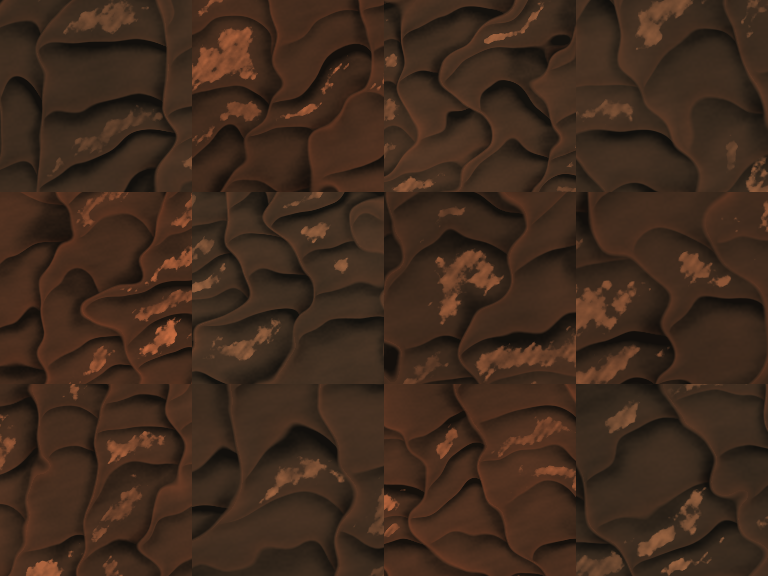
A WebGL 1 fragment shader for this texture:

```glsl
precision highp float;
// Aerial mosaic of dark brown dunes: square tiles, each cut from its own dune field.
// Warped columns split into tilted rows give sharp crests with shadow on one side and
// a thin lit rim on the other; ragged orange bedrock shows in some of the hollows.
uniform vec2 u_resolution;

const float TILES_HIGH = 3.0;
const float COLUMNS = 2.0;          // long crests per tile
const float ROWS = 3.5;             // cross crests per tile
const float ROW_TILT = 0.22;
const float ROW_ARCH = 1.0;
const float SHADOW_DEPTH = 0.8;
const float RIM_LIGHT = 0.26;
const float ROCK_CHANCE = 0.5;
const vec2 ROCK_SIZE = vec2(0.125, 0.055);
const float ROCK_TURN = 0.35;

const vec3 SHADOW = vec3(0.075, 0.06, 0.045);
const vec3 SAND = vec3(0.225, 0.157, 0.108);
const vec3 LIT_SAND = vec3(0.325, 0.208, 0.14);
const vec3 RIM_TINT = vec3(0.06, 0.012, 0.0);
const vec3 ROCK_DULL = vec3(0.35, 0.22, 0.145);
const vec3 ROCK_BRIGHT = vec3(0.72, 0.42, 0.26);

float hash(vec2 p) {
  return fract(sin(dot(p, vec2(127.1, 311.7))) * 43758.5453);
}

float noise(vec2 p) {
  vec2 i = floor(p), f = fract(p);
  f = f * f * (3.0 - 2.0 * f);
  return mix(mix(hash(i), hash(i + vec2(1.0, 0.0)), f.x),
             mix(hash(i + vec2(0.0, 1.0)), hash(i + 1.0), f.x), f.y);
}

float fbm(vec2 p) {
  float sum = 0.0, amp = 0.5;
  for (int i = 0; i < 4; i++) {
    sum += amp * noise(p);
    p = p * 2.03 + 7.3;
    amp *= 0.5;
  }
  return sum / 0.9375;
}

vec2 rotate(vec2 p, float a) {
  float c = cos(a), s = sin(a);
  return vec2(c * p.x + s * p.y, c * p.y - s * p.x);
}

// Shadow that deepens towards a crest at f = 1 and stops there
float lee(float f, float start) {
  float depth = smoothstep(start, 0.95, f);
  return depth * depth * (1.0 - smoothstep(0.95, 1.0, f));
}

// Thin light line that starts on the crest and fades behind it
float rim(float f, float falloff) {
  return max(exp(-f * falloff), smoothstep(0.95, 1.0, f));
}

// Fades to zero at both ends of a cell
float inside(float f, float edge) {
  return smoothstep(0.0, edge, f) * (1.0 - smoothstep(1.0 - edge, 1.0, f));
}

// Ragged, streaked bedrock: x is coverage, y is brightness
vec2 bedrock(vec2 cell, vec2 id, vec2 pos) {
  float pick = hash(id + 3.7);
  vec2 centre = vec2(0.38 + 0.24 * hash(id + 5.1), 0.36 + 0.14 * hash(id + 8.3));
  vec2 d = rotate((cell - centre) / vec2(COLUMNS, ROWS), ROCK_TURN);
  float size = mix(0.65, 1.25, hash(id + 11.9));
  float reach = 1.0 - length(d / (ROCK_SIZE * size));
  float ragged = fbm(pos * 17.0) - 0.5;
  float streak = noise(rotate(pos, 0.9) * vec2(22.0, 58.0)) - 0.5;
  float cover = smoothstep(-0.12, 0.3, reach + 2.2 * ragged + 0.7 * streak);
  cover *= step(pick, ROCK_CHANCE) * inside(cell.x, 0.12) * inside(cell.y, 0.12);
  float glow = 0.15 + 0.6 * hash(id + 21.3) + 0.9 * ragged + 0.55 * streak;
  return vec2(cover * mix(0.6, 0.95, hash(id + 17.0)), clamp(glow, 0.0, 1.0));
}

void main() {
  // Tile and its own stretch of desert
  vec2 grid = gl_FragCoord.xy / u_resolution.y * TILES_HIGH;
  vec2 tile = floor(grid);
  float seed = hash(tile + 0.5), mood = hash(tile + 9.2);
  vec2 pos = (fract(grid) - 0.5) * mix(0.85, 1.2, mood) + 20.0 + tile * 7.0 + seed * 5.0;

  // Long wandering crests
  float lean = mix(-0.65, 0.7, hash(tile + 4.4));
  float u = COLUMNS * pos.x + lean * pos.y
          + 1.1 * (noise(pos * 2.3) - 0.5) + 0.35 * (noise(pos * 6.5 + 31.0) - 0.5);
  float column = floor(u), across = fract(u);

  // Cross crests, arched within each column
  float arch = ROW_ARCH * (across - 0.5) * (across - 0.5);
  float v = ROWS * (pos.y - ROW_TILT * pos.x) + arch + 3.0 * hash(vec2(column, seed))
          + 1.1 * (noise(pos * 2.7 + 13.0) - 0.5) + 0.3 * (noise(pos * 7.0 + 57.0) - 0.5);
  float up = fract(v);
  vec2 id = vec2(column, floor(v)) + tile * 13.0;

  // Shading of slopes, shadows and rims
  float strength = mix(0.25, 1.0, hash(id)) * mix(0.35, 1.0, smoothstep(0.1, 0.85, across));
  float rowShade = lee(up, 0.35) * strength * inside(across, 0.05);
  float columnShade = lee(across, 0.6) * mix(0.2, 0.8, noise(pos * 4.0 + 71.0));
  float rowRim = rim(up, 9.0) * inside(across, 0.08) * 0.55;
  float columnRim = rim(across, 14.0) * mix(0.4, 1.0, noise(pos * 5.0 + 43.0));
  float light = max(rowRim, columnRim);
  float tone = 0.54 + 0.55 * (fbm(pos * 2.2 + 5.0) - 0.5) + 0.16 * inside(up, 0.4)
             + 0.1 * (noise(rotate(pos, 0.3) * vec2(9.0, 34.0)) - 0.5)
             + RIM_LIGHT * light - SHADOW_DEPTH * max(rowShade, columnShade);
  tone = clamp(tone + 0.06 * (noise(pos * 75.0) - 0.5), 0.0, 1.0);

  // Colour, with each tile a little redder or greyer
  vec3 colour = mix(SHADOW, SAND, min(tone * 2.0, 1.0));
  colour = mix(colour, LIT_SAND, max(tone * 2.0 - 1.0, 0.0)) + RIM_TINT * light;
  vec2 rock = bedrock(vec2(across, up), id, pos);
  colour = mix(colour, mix(ROCK_DULL, ROCK_BRIGHT, rock.y), rock.x);
  colour *= mix(vec3(1.04, 0.93, 0.88), vec3(0.97, 1.06, 1.1), seed) * mix(0.93, 1.07, mood);
  gl_FragColor = vec4(colour, 1.0);
}
```
